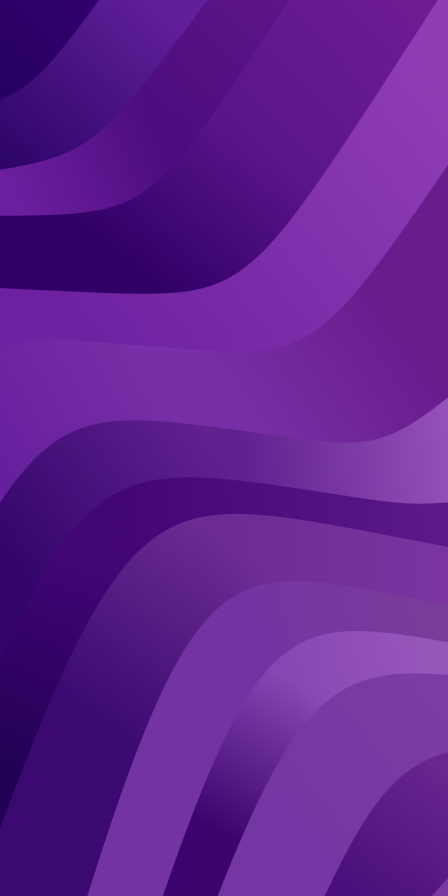
A Shadertoy shader for this background:

```glsl
// Layered purple waves: each band is painted over the one above it,
// below an edge made of a straight line bent by two soft knees.
// Every band carries its own directional colour gradient.

const vec3 NO_KNEE = vec3(0.0, 0.0, 1.0);

// Smooth ramp: zero for negative t, t for positive t
float softRamp(float t, float softness) {
    return softness * log(1.0 + exp(t / softness));
}

// Edge height; knees hold position, slope change and softness
float edge(float x, float base, float slope, vec3 leftKnee, vec3 rightKnee) {
    return base + slope * x
         - leftKnee.y * softRamp(leftKnee.x - x, leftKnee.z)
         + rightKnee.y * softRamp(x - rightKnee.x, rightKnee.z);
}

// Linear gradient running between two points
vec3 gradient(vec2 p, vec2 from, vec2 to, vec3 startColor, vec3 endColor) {
    vec2 axis = to - from;
    float t = clamp(dot(p - from, axis) / dot(axis, axis), 0.0, 1.0);
    return mix(startColor, endColor, t);
}

// Cover everything below the edge with a band colour
void paintBelow(inout vec3 color, vec2 p, float height, vec3 bandColor) {
    float d = height - p.y;
    color = mix(color, bandColor, clamp(0.5 + d / fwidth(d), 0.0, 1.0));
}

void mainImage(out vec4 fragColor, in vec2 fragCoord) {
    // Canvas space: x in 0..1, y in 0..2
    vec2 p = fragCoord / iResolution.xy * vec2(1.0, 2.0);
    float x = p.x;
    vec3 band;

    // Dark upper corner
    vec3 color = gradient(p, vec2(0.0, 1.8), vec2(0.2, 2.0), vec3(0.15, 0.0, 0.38), vec3(0.19, 0.0, 0.42));

    // Diagonal bands at the top
    band = gradient(p, vec2(0.04, 1.62), vec2(0.36, 1.98), vec3(0.18, 0.02, 0.41), vec3(0.38, 0.12, 0.60));
    paintBelow(color, p, edge(x, 1.77, 0.25, NO_KNEE, vec3(0.07, 1.15, 0.04)), band);

    band = gradient(p, vec2(0.03, 1.57), vec2(0.36, 1.70), vec3(0.42, 0.12, 0.62), vec3(0.30, 0.05, 0.50));
    band = gradient(p, vec2(0.36, 1.72), vec2(0.6, 2.0), band, vec3(0.36, 0.08, 0.53));
    paintBelow(color, p, edge(x, 1.62, 0.15, NO_KNEE, vec3(0.205, 1.2, 0.05)), band);

    band = gradient(p, vec2(0.32, 1.38), vec2(0.56, 1.68), vec3(0.19, 0.0, 0.40), vec3(0.35, 0.08, 0.54));
    band = gradient(p, vec2(0.56, 1.68), vec2(0.9, 2.0), band, vec3(0.43, 0.11, 0.58));
    paintBelow(color, p, edge(x, 1.518, 0.0, NO_KNEE, vec3(0.335, 1.55, 0.06)), band);

    // Bright ribbon sweeping to the upper right
    band = gradient(p, vec2(0.2, 1.25), vec2(0.95, 1.85), vec3(0.43, 0.13, 0.63), vec3(0.56, 0.24, 0.71));
    paintBelow(color, p, edge(x, 1.357, -0.05, NO_KNEE, vec3(0.545, 1.6, 0.065)), band);

    // Broad middle waves
    band = gradient(p, vec2(0.0, 0.95), vec2(0.35, 1.15), vec3(0.40, 0.12, 0.62), vec3(0.47, 0.18, 0.65));
    band = gradient(p, vec2(0.52, 1.1), vec2(0.85, 1.33), band, vec3(0.41, 0.11, 0.55));
    paintBelow(color, p, edge(x, 1.254, -0.08, vec3(0.05, 0.6, 0.03), vec3(0.705, 1.55, 0.06)), band);

    band = gradient(p, vec2(0.02, 0.75), vec2(0.45, 1.05), vec3(0.20, 0.02, 0.42), vec3(0.38, 0.13, 0.56));
    band = gradient(p, vec2(0.55, 0.96), vec2(1.0, 1.02), band, vec3(0.58, 0.32, 0.72));
    paintBelow(color, p, edge(x, 1.12, -0.15, vec3(0.07, 2.4, 0.085), vec3(0.86, 1.0, 0.05)), band);

    band = gradient(p, vec2(0.0, 0.25), vec2(0.18, 0.75), vec3(0.12, 0.0, 0.32), vec3(0.26, 0.02, 0.46));
    band = gradient(p, vec2(0.25, 0.8), vec2(1.0, 0.85), band, vec3(0.36, 0.10, 0.54));
    paintBelow(color, p, edge(x, 1.021, -0.165, vec3(0.13, 3.25, 0.1), vec3(0.93, 0.3, 0.04)), band);

    // Nested arches in the lower right
    band = gradient(p, vec2(0.2, 0.4), vec2(0.48, 0.8), vec3(0.23, 0.04, 0.44), vec3(0.42, 0.17, 0.57));
    band = gradient(p, vec2(0.48, 0.75), vec2(1.0, 0.75), band, vec3(0.48, 0.21, 0.63));
    paintBelow(color, p, edge(x, 0.979, -0.2, vec3(0.26, 3.1, 0.1), NO_KNEE), band);

    band = gradient(p, vec2(0.55, 0.5), vec2(1.0, 0.62), vec3(0.45, 0.20, 0.64), vec3(0.48, 0.24, 0.60));
    paintBelow(color, p, edge(x, 0.868, -0.22, vec3(0.41, 3.7, 0.09), NO_KNEE), band);

    band = gradient(p, vec2(0.45, 0.16), vec2(0.64, 0.49), vec3(0.23, 0.01, 0.42), vec3(0.53, 0.28, 0.70));
    band = gradient(p, vec2(0.65, 0.5), vec2(0.95, 0.55), band, vec3(0.59, 0.34, 0.73));
    paintBelow(color, p, edge(x, 0.768, -0.2, vec3(0.56, 3.4, 0.085), NO_KNEE), band);

    band = gradient(p, vec2(0.55, 0.1), vec2(1.0, 0.45), vec3(0.45, 0.21, 0.64), vec3(0.48, 0.24, 0.63));
    paintBelow(color, p, edge(x, 0.65, -0.15, vec3(0.66, 3.1, 0.09), NO_KNEE), band);

    band = gradient(p, vec2(0.8, 0.0), vec2(1.0, 0.28), vec3(0.29, 0.06, 0.48), vec3(0.41, 0.15, 0.56));
    paintBelow(color, p, edge(x, 0.34, 0.0, vec3(0.85, 2.5, 0.07), NO_KNEE), band);

    // Small corner sliver
    paintBelow(color, p, edge(x, -1.06, 1.1, NO_KNEE, NO_KNEE), vec3(0.48, 0.22, 0.62));

    fragColor = vec4(color, 1.0);
}
```
